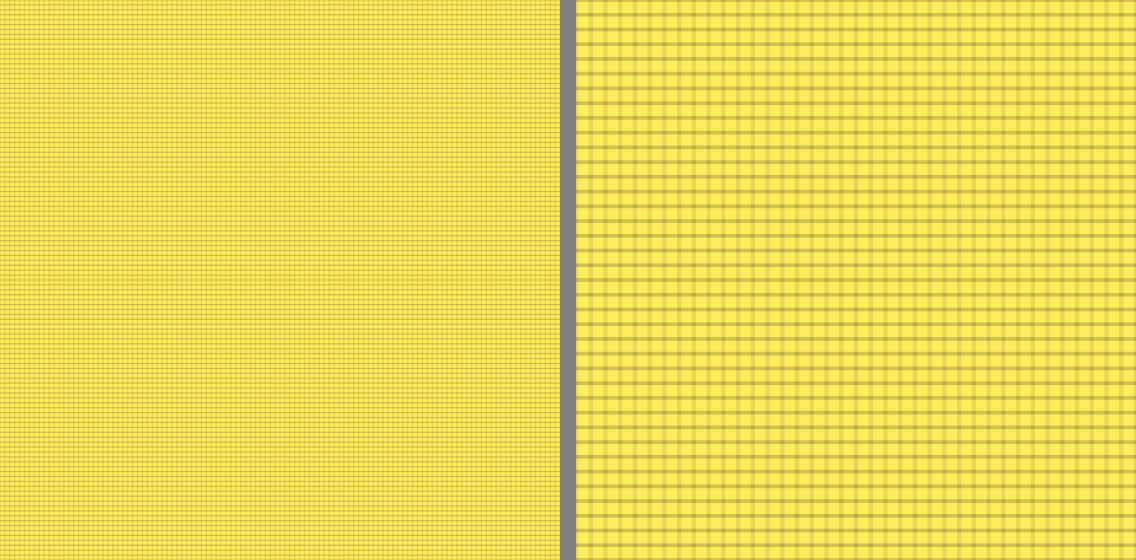
Left: the whole. Right: its middle third, enlarged.
Reproduce this pattern procedurally as a Shadertoy shader.

```glsl
#define REPEATS 114.0
#define LINE_WIDTH vec2(0.29, 0.25)
#define COLUMN_SHADE 1.15
#define ROW_SHADE 2.35
#define CLOTH_COLOR vec3(0.995, 0.925, 0.363)
#define SHADE_STEP vec3(0.07, 0.07, 0.027)

// Total line thickness accumulated from zero up to each coordinate
vec2 accumulatedLine(vec2 p)
{
    return floor(p) * LINE_WIDTH + min(fract(p), LINE_WIDTH);
}

// Fraction of one pixel covered by lines centred on the cell borders
vec2 lineCoverage(vec2 p, float pixelSize)
{
    vec2 centred = p + 0.5 * LINE_WIDTH;
    float halfPixel = 0.5 * pixelSize;
    return (accumulatedLine(centred + halfPixel) - accumulatedLine(centred - halfPixel)) / pixelSize;
}

void mainImage(out vec4 fragColor, in vec2 fragCoord)
{
    // Square cells, with half a line along each edge of the canvas
    vec2 cell = REPEATS * fragCoord / iResolution.y;
    vec2 coverage = lineCoverage(cell, REPEATS / iResolution.y);

    // Row lines are stronger, and crossings add both shades
    float shade = dot(coverage, vec2(COLUMN_SHADE, ROW_SHADE));
    fragColor = vec4(CLOTH_COLOR - shade * SHADE_STEP, 1.0);
}
```
